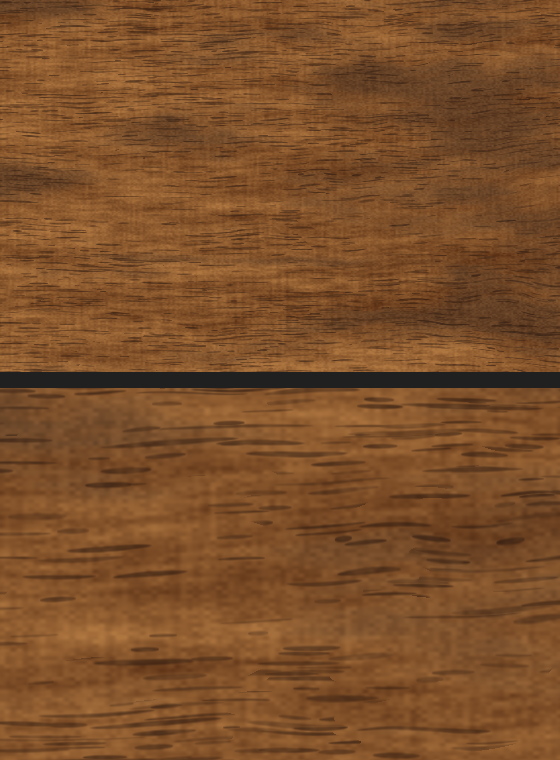
Top: the whole. Bottom: its middle third, enlarged.
This texture is drawn by a WebGL 1 fragment shader. Its source:

```glsl
precision highp float;
uniform vec2 u_resolution;

#define GRAIN_TILT 0.035
#define FLOW_BEND 0.10
#define BROAD_CONTRAST 0.75
#define STREAK_CONTRAST 0.85
#define FIBRE_CONTRAST 0.42
#define WEAVE_CONTRAST 0.20
#define SPECK_CONTRAST 0.30
#define SMOKE_AMOUNT 0.62
#define PORE_DENSITY 0.42
#define PORE_DARKNESS 0.62

const vec3 DARK_WOOD = vec3(0.36, 0.195, 0.085);
const vec3 LIGHT_WOOD = vec3(0.645, 0.43, 0.23);
const vec3 SMOKE = vec3(0.30, 0.195, 0.125);
const vec3 PORE = vec3(0.17, 0.095, 0.06);

float hash(vec2 p) {
  return fract(sin(dot(p, vec2(127.1, 311.7))) * 43758.5453);
}

float noise(vec2 p) {
  vec2 cell = floor(p);
  vec2 f = fract(p);
  f = f * f * (3.0 - 2.0 * f);
  float low = mix(hash(cell), hash(cell + vec2(1.0, 0.0)), f.x);
  float high = mix(hash(cell + vec2(0.0, 1.0)), hash(cell + 1.0), f.x);
  return mix(low, high, f.y);
}

float fbm(vec2 p) {
  float sum = 0.0;
  float weight = 0.533;
  for (int i = 0; i < 4; i++) {
    sum += weight * noise(p);
    p = p * 2.03 + vec2(17.3, 9.1);
    weight *= 0.5;
  }
  return sum;
}

// One row-shifted grid of tapered dashes lying along the grain
float poreLayer(vec2 p, vec2 size, float seed, float density) {
  vec2 g = p / size;
  float row = floor(g.y);
  g.x += 9.0 * hash(vec2(row, seed));
  vec2 id = vec2(floor(g.x), row) + seed * 13.7;
  float halfLength = mix(0.12, 0.46, hash(id + 3.1));
  float shift = (hash(id + 5.7) - 0.5) * (1.0 - 2.0 * halfLength);
  float lift = (hash(id + 8.3) - 0.5) * 0.45;
  vec2 d = fract(g) - 0.5 - vec2(shift, lift);
  float along = d.x / halfLength;
  float taper = sqrt(max(0.0, 1.0 - along * along));
  float thickness = mix(0.0008, 0.0026, hash(id + 1.9)) * taper;
  float soft = max(0.0013, 0.5 / u_resolution.y);
  float dash = 1.0 - smoothstep(-soft, soft, abs(d.y) * size.y - thickness);
  float present = step(hash(id), density);
  return dash * present * smoothstep(0.0, 0.5, taper) * mix(0.45, 1.0, hash(id + 6.5));
}

void main() {
  vec2 p = gl_FragCoord.xy / u_resolution.y;

  // Grain direction: rises gently, then swirls toward the right
  float swirl = smoothstep(0.55, 1.45, p.x);
  vec2 q = p;
  q.y -= GRAIN_TILT * p.x * smoothstep(0.2, 0.9, p.y);
  q.y += FLOW_BEND * (0.35 + swirl) * (fbm(p * vec2(1.8, 2.4) + 4.0) - 0.5);
  q.y += 0.005 * (noise(p * vec2(14.0, 30.0)) - 0.5);

  // Layered tone, from wide bands down to specks
  float broad = fbm(q * vec2(1.7, 6.0) + 21.0);
  float streak = fbm(q * vec2(5.0, 34.0) + 7.0);
  float fibre = noise(q * vec2(22.0, 165.0));
  float weave = noise(p * vec2(150.0, 16.0) + 31.0);
  float speck = noise(p * vec2(190.0, 270.0) + 0.37);
  float tone = 0.69
    + BROAD_CONTRAST * (broad - 0.5)
    + STREAK_CONTRAST * (streak - 0.5)
    + FIBRE_CONTRAST * (fibre - 0.5)
    + WEAVE_CONTRAST * (weave - 0.5)
    + SPECK_CONTRAST * (speck - 0.5);
  vec3 color = mix(DARK_WOOD, LIGHT_WOOD, clamp(tone, -0.15, 1.15));

  // Smoky bands with ragged edges, and one long dark seam
  float cloud = fbm(q * vec2(2.2, 8.0) + vec2(3.0, 47.0));
  float ragged = cloud + 0.22 * (streak - 0.5) + 0.10 * (fibre - 0.5);
  float smoke = smoothstep(0.50, 0.76, ragged);
  float seamOffset = q.y - 0.30 - 0.012 * sin(4.0 * p.x);
  float seam = exp(-pow(seamOffset / 0.013, 2.0)) * smoothstep(0.3, 0.6, streak);
  color = mix(color, SMOKE * (0.82 + 0.36 * speck), SMOKE_AMOUNT * max(smoke, 0.75 * seam));

  // Open pores, gathered in patches and longer on the left
  float patches = smoothstep(0.28, 0.70, fbm(q * vec2(3.0, 11.0) + 63.0));
  float density = PORE_DENSITY * mix(0.35, 1.25, patches);
  float pores = 0.0;
  for (int i = 0; i < 5; i++) {
    float layer = float(i);
    vec2 size = vec2(0.065 + 0.027 * layer, 0.0115 + 0.0017 * layer);
    pores = max(pores, poreLayer(q + layer * 0.173, size, layer + 1.0, density * (1.0 - 0.1 * layer * swirl)));
  }
  pores *= 0.65 + 0.5 * noise(p * vec2(90.0, 200.0) + 11.0);
  color = mix(color, PORE, PORE_DARKNESS * clamp(pores, 0.0, 1.0));

  gl_FragColor = vec4(color, 1.0);
}
```
